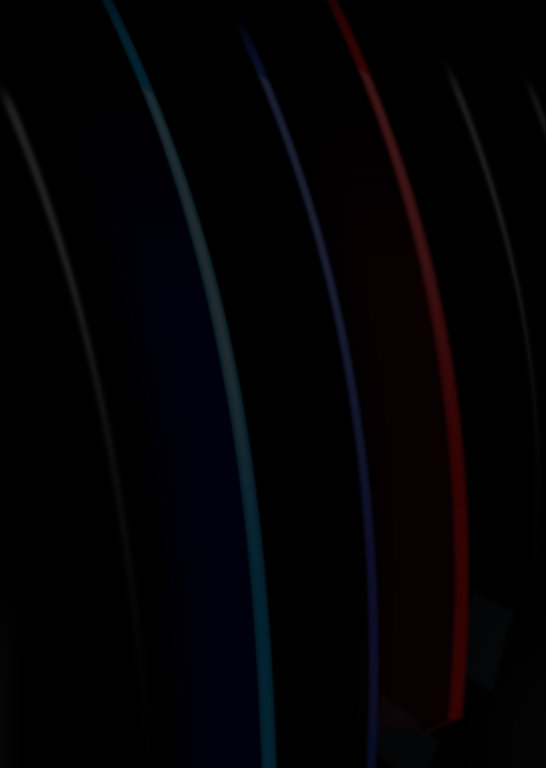
A WebGL 2 fragment shader for this background:

```glsl
#version 300 es
precision highp float;
// Dark studio scene: curved glossy rims of upright plates, lit faintly from above.
uniform vec2 u_resolution;
out vec4 fragColor;

const int RIMS = 6;
// Horizontal position of each rim at 0, 1/3, 2/3 and 1 of the way down.
const vec4 PATH[RIMS] = vec4[](
  vec4(-0.073, 0.117, 0.222, 0.275), vec4(0.196, 0.372, 0.460, 0.493),
  vec4(0.418, 0.593, 0.673, 0.680), vec4(0.608, 0.777, 0.843, 0.824),
  vec4(0.764, 0.935, 0.985, 0.904), vec4(0.900, 1.071, 1.122, 1.040));
// Depths where a rim appears, is full, begins to fade, and is gone.
const vec4 SPAN[RIMS] = vec4[](
  vec4(0.10, 0.15, 0.30, 1.05), vec4(-0.12, 0.08, 2.0, 3.0),
  vec4(0.01, 0.09, 0.80, 1.70), vec4(-0.10, 0.07, 0.930, 0.942),
  vec4(0.07, 0.13, 0.25, 0.79), vec4(0.09, 0.14, 0.25, 0.79));
// Half width at top and bottom, then edge softness.
const vec3 SHAPE[RIMS] = vec3[](
  vec3(0.012, 0.008, 0.007), vec3(0.010, 0.014, 0.003),
  vec3(0.009, 0.009, 0.004), vec3(0.010, 0.014, 0.005),
  vec3(0.009, 0.005, 0.006), vec3(0.009, 0.005, 0.006));
const vec3 BASE[RIMS] = vec3[](
  vec3(0.075, 0.075, 0.068), vec3(0.01, 0.135, 0.19),
  vec3(0.035, 0.055, 0.16), vec3(0.20, 0.012, 0.012),
  vec3(0.07), vec3(0.05));
const vec3 GLOSS[RIMS] = vec3[](
  vec3(0.125), vec3(0.125, 0.175, 0.195),
  vec3(0.105, 0.125, 0.19), vec3(0.23, 0.085, 0.09),
  vec3(0.105), vec3(0.075));
// Depths where the gloss starts and where it fades away.
const vec3 GLOSS_SPAN[RIMS] = vec3[](
  vec3(0.10, 0.20, 0.65), vec3(0.112, 0.42, 0.78),
  vec3(0.095, 0.25, 0.80), vec3(0.088, 0.22, 0.62),
  vec3(0.08, 0.20, 0.60), vec3(0.10, 0.20, 0.60));
// Tint of the plate face to the left of each rim.
const vec3 FACE[RIMS] = vec3[](
  vec3(0.0), vec3(0.0, 0.003, 0.045), vec3(0.0),
  vec3(0.036, 0.0, 0.001), vec3(0.0), vec3(0.0));
const float FACE_WIDTH = 0.21;
const vec3 FLOOR_COLOR = vec3(0.016, 0.021, 0.026);
const vec3 SEAM_COLOR = vec3(0.15, 0.13, 0.12);
const float GRAIN = 0.006;

float hash(vec2 p) {
  vec3 q = fract(vec3(p.xyx) * 0.1031);
  q += dot(q, q.yzx + 33.33);
  return fract((q.x + q.y) * q.z);
}

float noise(vec2 p) {
  vec2 i = floor(p), f = fract(p);
  f = f * f * (3.0 - 2.0 * f);
  return mix(mix(hash(i), hash(i + vec2(1, 0)), f.x),
             mix(hash(i + vec2(0, 1)), hash(i + vec2(1, 1)), f.x), f.y);
}

// Cubic through four evenly spaced knots.
float curve(vec4 k, float depth) {
  float t = 3.0 * depth;
  float d1 = k.y - k.x, d2 = k.z - 2.0 * k.y + k.x;
  float d3 = k.w - 3.0 * k.z + 3.0 * k.y - k.x;
  return k.x + t * (d1 + (t - 1.0) * (d2 / 2.0 + (t - 2.0) * d3 / 6.0));
}

// Soft slab around a center, tilted by an angle.
float slab(vec2 p, vec2 center, vec2 halfSize, float angle) {
  float c = cos(angle), s = sin(angle);
  vec2 q = abs(mat2(c, -s, s, c) * (p - center)) - halfSize;
  float d = length(max(q, 0.0)) + min(max(q.x, q.y), 0.0);
  return 1.0 - smoothstep(-0.006, 0.006, d);
}

void main() {
  vec2 p = gl_FragCoord.xy / u_resolution;
  p.y = 1.0 - p.y; // depth below the top edge
  float pixel = 1.0 / u_resolution.x;
  float grain = noise(p * vec2(260.0, 90.0)) - 0.5;
  vec3 color = vec3(0.0, 0.0, 0.002);

  // Dim floor pieces and reflections in the lower corners
  color += FLOOR_COLOR * slab(p, vec2(0.885, 0.835), vec2(0.038, 0.055), 0.35);
  color += FLOOR_COLOR * slab(p, vec2(0.735, 0.965), vec2(0.06, 0.035), 0.55);
  color += 0.016 * smoothstep(0.22, 0.0, length(p - vec2(1.03, 0.97)));
  color += 0.022 * smoothstep(0.04, 0.0, p.x) * smoothstep(0.72, 0.9, p.y);

  for (int i = 0; i < RIMS; i++) {
    float offset = p.x - curve(PATH[i], p.y);
    float halfWidth = mix(SHAPE[i].x, SHAPE[i].y, smoothstep(0.0, 0.5, p.y));
    float soft = max(SHAPE[i].z, pixel);
    float across = offset / halfWidth;
    float shown = smoothstep(SPAN[i].x, SPAN[i].y, p.y)
                * (1.0 - smoothstep(SPAN[i].z, SPAN[i].w, p.y));

    // Plate face, fading away from its rim
    float face = smoothstep(-FACE_WIDTH, -0.09, offset) * (1.0 - smoothstep(-soft, soft, offset));
    face *= smoothstep(0.08, 0.42, p.y) * (1.0 - smoothstep(0.93, 0.96, p.y - 0.1 * float(i == 1)));
    color += FACE[i] * face;

    // Rim with a gloss band that starts on a slant
    float start = GLOSS_SPAN[i].x + 0.006 * across;
    float gloss = smoothstep(start, start + 0.012, p.y)
                * (1.0 - smoothstep(GLOSS_SPAN[i].y, GLOSS_SPAN[i].z, p.y));
    gloss *= exp(-1.1 * across * across);
    vec3 rim = mix(BASE[i], GLOSS[i], gloss);
    rim *= 1.0 - 0.25 * smoothstep(0.2, 1.0, abs(across));
    if (i == 1) { // fine seam along the widest rim
      float seam = 1.0 - smoothstep(0.0, 0.12 + pixel / halfWidth, abs(across + 0.15));
      seam *= smoothstep(0.15, 0.25, p.y) * (1.0 - smoothstep(0.55, 0.68, p.y));
      rim = mix(rim, SEAM_COLOR, 0.45 * seam);
    }
    float cover = 1.0 - smoothstep(halfWidth - soft, halfWidth + soft, abs(offset));
    color = mix(color, rim + GRAIN * grain, cover * shown);
  }

  // Foot of the red plate
  color += BASE[3] * 0.5 * slab(p, vec2(0.808, 0.944), vec2(0.028, 0.001), -0.35);
  fragColor = vec4(max(color, 0.0), 1.0);
}
```
